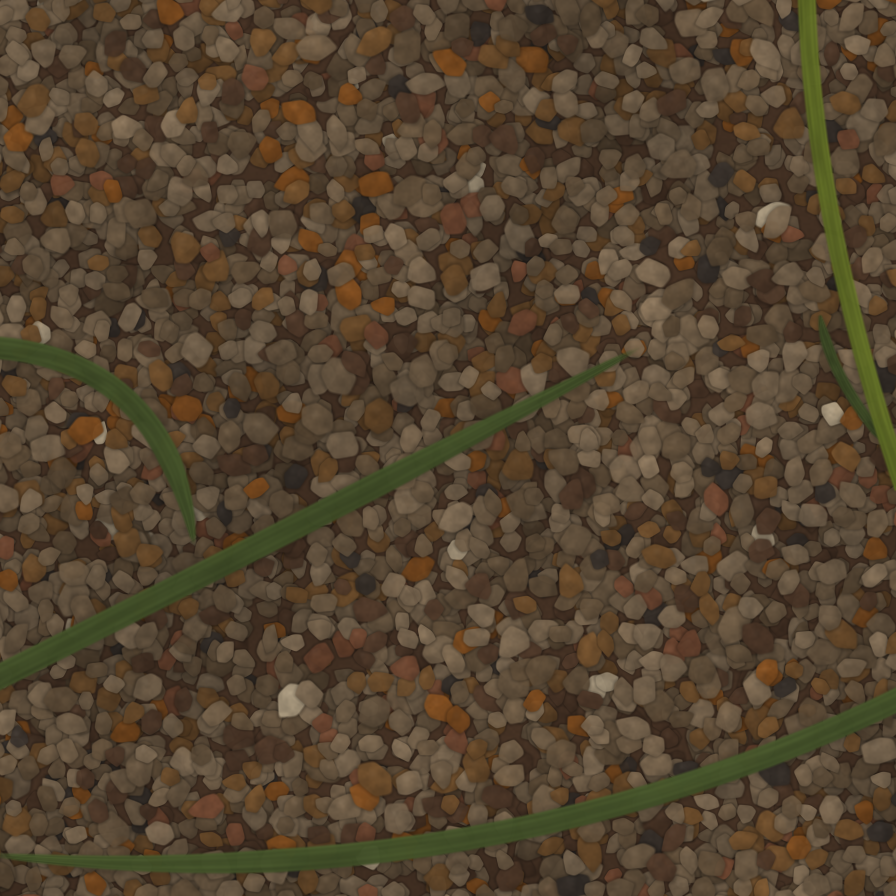
Reproduce this texture procedurally as a three.js fragment shader.

```glsl
// Coarse sand with a few grass blades lying across it.
// Layers of jittered, faceted grains are painted bottom to top, each with
// a contact shadow; the blades are tapered quadratic Bezier strokes.
varying vec2 vUv;

// Four random values per lattice point, without sine
vec4 hash4(vec2 p) {
  vec4 q = fract(p.xyxy * vec4(0.1031, 0.1030, 0.0973, 0.1099));
  q += dot(q, q.wzxy + 33.33);
  return fract((q.xxyz + q.yzzw) * q.zywx);
}

float valueNoise(vec2 p) {
  vec2 i = floor(p), f = fract(p);
  f = f * f * (3.0 - 2.0 * f);
  float low = mix(hash4(i).x, hash4(i + vec2(1.0, 0.0)).x, f.x);
  float high = mix(hash4(i + vec2(0.0, 1.0)).x, hash4(i + 1.0).x, f.x);
  return mix(low, high, f.y);
}

mat2 rotation(float angle) {
  float c = cos(angle), s = sin(angle);
  return mat2(c, -s, s, c);
}

// Mineral colour: mostly greyish quartz, some amber, rust, dark and white
vec3 mineralColor(float kind, float tone) {
  vec3 quartz = mix(vec3(0.335, 0.27, 0.195), vec3(0.465, 0.395, 0.31), tone);
  vec3 c = mix(quartz, vec3(0.39, 0.275, 0.155), step(0.67, kind));
  c = mix(c, vec3(0.28, 0.2, 0.145), step(0.81, kind));
  c = mix(c, vec3(0.45, 0.27, 0.11), step(0.895, kind));
  c = mix(c, vec3(0.2, 0.175, 0.155), step(0.935, kind));
  c = mix(c, vec3(0.41, 0.26, 0.18), step(0.96, kind));
  c = mix(c, vec3(0.64, 0.58, 0.48), step(0.99, kind));
  return c * (0.93 + 0.14 * fract(tone * 7.3));
}

// Faceted polygon norm: 1 on the outline, 0 at the centre
float facetNorm(vec2 q, float seed) {
  float sum = 0.0;
  for (float k = 0.0; k < 6.0; k++) {
    float r = fract(seed * (k + 1.0) * 13.7);
    float angle = k * 1.047 + 0.6 * r;
    float reach = dot(q, vec2(cos(angle), sin(angle))) / (0.72 + 0.28 * r);
    sum += pow(max(reach, 0.0), 10.0);
  }
  return pow(sum, 0.1);
}

// Paint one layer of scattered grains over the colour below
vec3 addGrains(vec3 col, vec2 uv, float layer) {
  vec2 p = uv * (35.0 - layer) + layer * vec2(17.37, 9.71);
  vec2 cell = floor(p);
  float mottle = valueNoise(uv * 110.0 + layer * 7.0) - 0.5;
  for (float j = -1.0; j <= 1.0; j++) {
    for (float i = -1.0; i <= 1.0; i++) {
      vec2 id = cell + vec2(i, j);
      vec4 place = hash4(id + layer * 61.0);
      vec4 look = hash4(id + layer * 37.0 + 211.0);
      if (place.w < 0.14) continue;
      vec2 center = id + 0.5 + (place.xy - 0.5) * 0.8;
      float size = mix(0.4, 0.66, place.z * place.z);
      float stretch = 1.0 + 0.24 * look.z;
      vec2 offset = p - center;
      vec2 q = rotation(look.w * 6.283) * offset / (size * vec2(stretch, 1.0 / stretch));
      if (dot(q, q) > 2.2) continue;

      float n = facetNorm(q, look.w + 0.13);
      col *= 1.0 - 0.24 * (1.0 - smoothstep(0.85, 1.25, n));
      vec3 body = mineralColor(look.x, look.y);
      vec2 lit = offset / size;
      float light = 1.02 + 0.05 * lit.y - 0.03 * lit.x - 0.07 * pow(n, 4.0);
      float glint = 1.0 - smoothstep(0.0, 0.4, length(lit - vec2(-0.15, 0.3)));
      body = body * (light + 0.2 * mottle) + 0.025 * glint * place.w;
      body *= 0.82 + 0.06 * layer;
      // Grains are slightly translucent, so what lies below tints them
      col = mix(col, body, (0.84 + 0.14 * look.z) * (1.0 - smoothstep(0.86, 1.04, n)));
    }
  }
  return col;
}

// Blade along the curve a-b-c; form = half width, taper at start, at end
vec3 addBlade(vec3 col, vec2 p, vec2 a, vec2 b, vec2 c, vec3 form, vec3 tint) {
  float nearest = 9.0, along = 0.0, side = 1.0;
  vec2 from = a;
  for (float k = 1.0; k <= 24.0; k++) {
    float t = k / 24.0;
    vec2 to = mix(mix(a, b, t), mix(b, c, t), t);
    vec2 d = to - from, w = p - from;
    float h = clamp(dot(w, d) / dot(d, d), 0.0, 1.0);
    float dist = length(w - d * h);
    if (dist < nearest) {
      nearest = dist;
      along = (k - 1.0 + h) / 24.0;
      side = sign(d.x * w.y - d.y * w.x);
    }
    from = to;
  }
  float taper = min(1.0, along / form.y) * min(1.0, (1.0 - along) / form.z);
  float halfWidth = form.x * pow(taper, 0.6);
  float across = side * nearest / max(halfWidth, 0.001);
  float present = smoothstep(0.0, 0.12, taper);
  // Faint shadow, then the body with a midrib and fine veins
  col *= 1.0 - 0.1 * present * (1.0 - smoothstep(0.0, 0.008, nearest - halfWidth));
  float shade = 1.0 + 0.06 * across + 0.025 * cos(across * 14.0);
  shade -= 0.06 * (1.0 - smoothstep(0.0, 0.3, abs(across)));
  shade += 0.14 * (valueNoise(vec2(along * 14.0, across * 3.0 + 9.0)) - 0.5);
  float cover = 1.0 - smoothstep(-0.002, 0.002, nearest - halfWidth);
  return mix(col, tint * shade, cover * present * 0.95);
}

void main() {
  vec3 col = vec3(0.25, 0.18, 0.13);
  for (float layer = 0.0; layer < 4.0; layer++) col = addGrains(col, vUv, layer);
  col *= 0.92 + 0.16 * valueNoise(vUv * 7.0);
  col *= 0.97 + 0.06 * valueNoise(vUv * 300.0);

  vec3 green = vec3(0.245, 0.3, 0.15);
  col = addBlade(col, vUv, vec2(-0.02, 0.613), vec2(0.186, 0.605), vec2(0.217, 0.39),
    vec3(0.0125, 0.01, 0.25), green);
  col = addBlade(col, vUv, vec2(-0.02, 0.235), vec2(0.35, 0.42), vec2(0.72, 0.615),
    vec3(0.0138, 0.01, 0.4), green);
  col = addBlade(col, vUv, vec2(-0.02, 0.047), vec2(0.54, -0.01), vec2(1.02, 0.228),
    vec3(0.013, 0.3, 0.01), green * 1.06);
  col = addBlade(col, vUv, vec2(0.915, 0.65), vec2(0.925, 0.58), vec2(0.99, 0.505),
    vec3(0.006, 0.2, 0.1), green * 0.9);
  col = addBlade(col, vUv, vec2(0.9, 1.02), vec2(0.904, 0.761), vec2(1.01, 0.45),
    vec3(0.01, 0.01, 0.01), vec3(0.36, 0.41, 0.14));
  gl_FragColor = vec4(col, 1.0);
}
```
